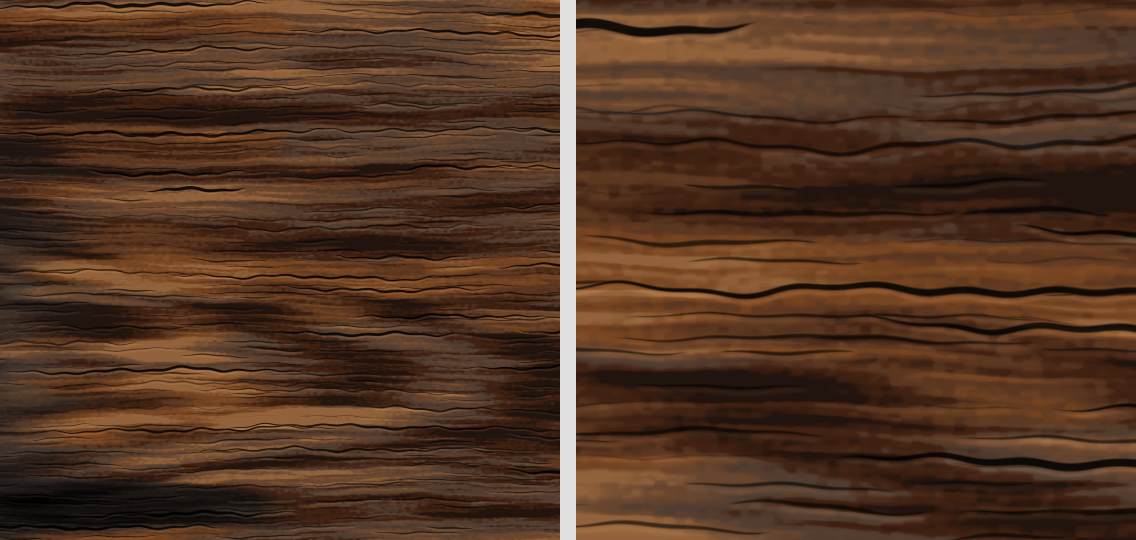
Left, the full canvas; right, a detail of the centre.
This texture is drawn by a Shadertoy shader. Its source:

```glsl
#define DARK     vec3(0.13, 0.075, 0.05)
#define CHESTNUT vec3(0.25, 0.13, 0.07)
#define UMBER    vec3(0.36, 0.215, 0.125)
#define ORANGE   vec3(0.46, 0.265, 0.125)
#define TAN      vec3(0.57, 0.385, 0.23)
#define GREY     vec3(0.32, 0.24, 0.19)
#define SOOT     vec3(0.13, 0.12, 0.115)
#define CONTRAST 1.15
#define RELIEF   0.55
#define CRACK_DEPTH 0.85
#define RING_WIDTH  0.37

vec2 hash2(vec2 p) {
    vec3 q = fract(p.xyx * vec3(0.1031, 0.1030, 0.0973));
    q += dot(q, q.yzx + 33.33);
    return fract((q.xx + q.yz) * q.zy);
}

// Smooth cellular noise: random cell tones blended by distance
float cellular(vec2 p) {
    vec2 cell = floor(p), f = p - cell;
    float total = 0.0, weights = 0.0;
    for (int j = -1; j <= 1; j++)
    for (int i = -1; i <= 1; i++) {
        vec2 o = vec2(i, j);
        vec2 h = hash2(cell + o + 71.0);
        vec2 d = o + 0.2 + 0.6 * h - f;
        float w = exp(-7.0 * dot(d, d));
        total += w * fract(h.x * 13.7 + h.y * 7.3);
        weights += w;
    }
    return total / weights - 0.5;
}

// Fine ridges running along the board
float ridges(vec2 p) {
    return 0.6 * cellular(p * vec2(3.5, 62.0))
         + 0.45 * cellular(p * vec2(9.0, 135.0) + 19.0);
}

// Tapered cracks scattered in stretched cells; x = gap, y = lit lip below it
vec2 cracks(vec2 p, vec2 density, float thickness, float seed) {
    float blur = max(0.0009, 0.7 / iResolution.y);
    vec2 cell = floor(p * density), result = vec2(0.0);
    for (int j = -1; j <= 1; j++)
    for (int i = -1; i <= 1; i++) {
        vec2 id = cell + vec2(i, j);
        vec2 h = hash2(id + seed), k = hash2(id + seed + 37.0);
        vec2 d = p - (id + 0.2 + 0.6 * h) / density;
        float halfLength = mix(0.2, 0.75, k.x) / density.x;
        float taper = max(0.0, 1.0 - pow(d.x / halfLength, 2.0));
        d.y += thickness * (0.7 * sin(d.x * 43.0 + h.x * 40.0)
                          + 0.4 * sin(d.x * 117.0 + h.y * 60.0));
        float width = thickness * taper * mix(0.25, 1.0, k.y * k.y);
        float strength = smoothstep(0.0, 0.25, taper) * smoothstep(0.15, 0.7, k.y);
        float gap = 1.0 - smoothstep(width - blur, width + blur, abs(d.y));
        float lip = exp(-pow((d.y + width + 0.0025) / 0.0018, 2.0));
        result = max(result, strength * vec2(gap, lip));
    }
    return result;
}

// Nested tongues of growth rings pointing right
float growthRings(vec2 p, float ragged) {
    float dy = p.y - 0.295 - 0.03 * (0.9 - p.x);
    float f = p.x + 17.0 * dy * dy + ragged;
    float wave = cos(6.2832 * (f - 0.79) / RING_WIDTH);
    return wave * (1.0 - smoothstep(0.96, 1.2, f));
}

vec3 woodRamp(float t, float greyness) {
    vec3 c = mix(DARK, CHESTNUT, smoothstep(0.12, 0.32, t));
    c = mix(c, mix(UMBER, GREY, greyness), smoothstep(0.32, 0.49, t));
    c = mix(c, mix(ORANGE, GREY * 1.15, greyness * 0.6), smoothstep(0.5, 0.66, t));
    return mix(c, TAN, smoothstep(0.66, 0.92, t));
}

void mainImage(out vec4 fragColor, in vec2 fragCoord) {
    vec2 uv = fragCoord / iResolution.xy;
    vec2 p = fragCoord / iResolution.y;

    // Gentle bends of the grain
    vec2 g = p;
    g.y += 0.005 * sin(5.0 * p.x + 9.0 * p.y) + 0.002 * sin(17.0 * p.x - 23.0 * p.y)
         + 0.0008 * sin(61.0 * p.x + 90.0 * p.y);

    // Broad bands and streaks
    float broad = cellular(g * vec2(1.6, 11.0) + 4.0);
    float streak = cellular(g * vec2(2.3, 30.0) + 9.0);
    float ridge = ridges(g);
    float slope = ridge - ridges(g + vec2(0.0, 0.0035));
    float grit = cellular(p * vec2(150.0, 230.0));

    float tone = 0.42 * broad + 0.45 * streak + 0.42 * ridge + 0.1 * grit;
    tone += RELIEF * slope * 0.55;
    tone += 0.17 * growthRings(p, 0.22 * streak + 0.16 * broad);

    // Pale upper and lower edges, darker belts between
    tone += 0.16 * smoothstep(0.82, 0.95, uv.y);
    tone += 0.16 * smoothstep(0.12, 0.0, uv.y) * smoothstep(0.3, 0.8, uv.x);
    tone -= 0.12 * exp(-pow((uv.y - 0.56) / 0.045, 2.0));
    tone -= 0.12 * exp(-pow((uv.y - 0.14) / 0.04, 2.0));
    tone -= 0.14 * smoothstep(0.28, 0.0, uv.x);
    tone = 0.53 + CONTRAST * tone;

    float greyness = smoothstep(-0.02, 0.22, cellular(g * vec2(2.0, 17.0) + 53.0));
    vec3 color = woodRamp(tone, greyness);

    // Cool worn left edge and charred lower corner
    float worn = smoothstep(0.16, 0.0, uv.x + 0.2 * streak);
    color = mix(color, SOOT * (0.9 + tone), 0.6 * worn * smoothstep(0.95, 0.5, uv.y));
    float charred = length((uv - vec2(0.2, 0.065)) / vec2(0.27, 0.07)) + broad + streak;
    color = mix(color, SOOT * (0.3 + 1.3 * tone), 0.85 * smoothstep(1.1, 0.5, charred));

    // Long splits, then short hairlines
    vec2 split = cracks(g, vec2(2.1, 27.0), 0.0034, 11.0);
    vec2 hair = cracks(g, vec2(5.5, 64.0), 0.0017, 83.0);
    color *= 1.0 - CRACK_DEPTH * max(split.x, 0.7 * hair.x);
    color += vec3(0.1, 0.075, 0.055) * max(split.y * (1.0 - split.x), 0.6 * hair.y * (1.0 - hair.x));

    fragColor = vec4(clamp(color, 0.0, 1.0), 1.0);
}
```
